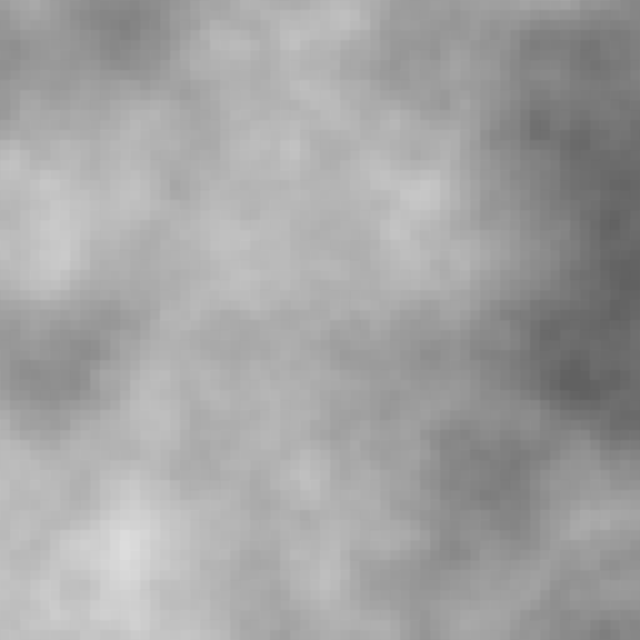
A WebGL 2 fragment shader for this texture:

```glsl
#version 300 es
precision highp float;
// Soft grey clouds drawn in a coarse grid of square cells, darker along the right side.

uniform vec2 u_resolution;
out vec4 fragColor;

const float CELLS = 64.0;       // grid cells across the canvas
const float EDGE_WIDTH = 0.2;   // blend between cells, in cells
const int OCTAVES = 5;

float hash(vec2 p) {
    vec3 q = fract(p.xyx * 0.1031);
    q += dot(q, q.yzx + 33.33);
    return fract((q.x + q.y) * q.z);
}

// Value noise from -1 to 1
float valueNoise(vec2 p) {
    vec2 corner = floor(p);
    vec2 f = fract(p);
    vec2 blend = f * f * (3.0 - 2.0 * f);
    float low = mix(hash(corner), hash(corner + vec2(1.0, 0.0)), blend.x);
    float high = mix(hash(corner + vec2(0.0, 1.0)), hash(corner + vec2(1.0)), blend.x);
    return 2.0 * mix(low, high, blend.y) - 1.0;
}

// Octaves are turned against each other to hide the lattice
float cloudNoise(vec2 p, float gain) {
    mat2 turn = mat2(0.8, 0.6, -0.6, 0.8);
    float sum = 0.0;
    float amplitude = 1.0;
    for (int i = 0; i < OCTAVES; i++) {
        sum += amplitude * valueNoise(p);
        p = 2.0 * (turn * p) + vec2(17.3, 41.7);
        amplitude *= gain;
    }
    return sum;
}

// Snaps a point to its cell centre, with a narrow blend at the borders
vec2 snapToCells(vec2 uv, float cells, float width) {
    vec2 g = uv * cells - 0.5;
    vec2 border = clamp((fract(g) - 0.5) / width + 0.5, 0.0, 1.0);
    return (floor(g) + 0.5 + border) / cells;
}

// Dark bank on the right with a wavy front
float shadowBank(vec2 p) {
    float front = p.x + 0.06 * cos(10.6 * (p.y - 0.23)) + 0.1 * (0.5 - p.y);
    return smoothstep(0.66, 0.96, front);
}

// Broad slanted swell of light
float lightSwell(vec2 p) {
    return cos(8.0 * (dot(p, vec2(0.86, 0.5)) - 0.67));
}

void main() {
    vec2 uv = gl_FragCoord.xy / u_resolution;
    vec2 p = snapToCells(uv, CELLS, EDGE_WIDTH);

    float grey = 0.705;
    grey -= 0.17 * shadowBank(p);
    grey += 0.03 * lightSwell(p);
    grey += 0.15 * cloudNoise(4.0 * p + vec2(5.2, 9.4), 0.5);

    fragColor = vec4(vec3(clamp(grey, 0.38, 0.9)), 1.0);
}
```
